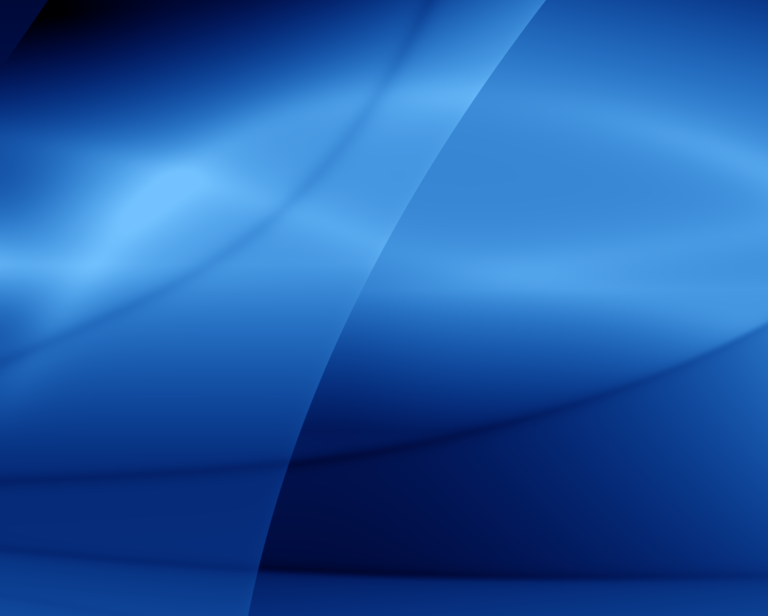
Reproduce this background procedurally as a Shadertoy shader.

```glsl
// Draws overlapping curved sheets of blue glass with soft light streaks and dark creases.

// Light level to blue: black, navy, azure, pale sky
vec3 bluePalette(float level) {
    level = clamp(level, 0.0, 1.0);
    return vec3(0.45 * level * level, 0.76 * level, sqrt(level));
}

// Narrow peak around a curve, from signed height above it and its slope
float ridge(float height, float slope, float width) {
    float d = height * inversesqrt(1.0 + slope * slope) / width;
    return exp(1.0 - sqrt(1.0 + d * d));
}

float bump(vec2 p, vec2 center, vec2 size) {
    vec2 d = (p - center) / size;
    return exp(-dot(d, d));
}

// Brightness of the front sheet, left of the large arc
float leftSheet(vec2 p, float crease, float lowCrease) {
    float rise = pow(clamp((p.y - 0.22) / 0.35, 0.0, 1.0), 1.3);
    float shade = 0.78 + 0.2 * p.x + 0.3 * p.x * p.x;
    float level = (0.22 + 0.55 * rise) * smoothstep(shade + 0.18, shade - 0.18, p.y);
    level += 0.03 * smoothstep(0.08, 0.25, p.x) * smoothstep(0.8, 1.0, p.y);
    level -= 0.2 * bump(p, vec2(0.0, 0.68), vec2(0.11, 0.09));
    level -= 0.12 * bump(p, vec2(0.0, 0.47), vec2(0.07, 0.06));

    // Streaks that cross near the left side
    float streak = p.y - (0.78 - 0.2 * p.x - 0.32 * p.x * p.x);
    level += 0.1 * ridge(streak, 0.4, 0.025) * smoothstep(0.9, 0.7, p.y);
    level += 0.17 * ridge(p.y - 0.573 + 0.1 * p.x, 0.1, 0.025) * exp(-p.x / 0.13);
    level += 0.12 * bump(p, vec2(0.18, 0.66), vec2(0.12, 0.08));

    // Lower folds
    float fold = 0.22 + 0.1 * (crease - p.y);
    level = mix(fold, level, smoothstep(-0.01, 0.01, p.y - crease));
    float bottom = 0.26 + 1.1 * (lowCrease - p.y);
    return mix(bottom, level, smoothstep(-0.008, 0.008, p.y - lowCrease));
}

// Brightness of the rear sheet, right of the large arc
float rightSheet(vec2 p, float crease, float lowCrease) {
    float rise = pow(clamp((p.y - 0.3) / 0.23, 0.0, 1.0), 1.1);
    float shade = 1.2 - 0.23 * p.x;
    float level = (0.16 + 0.53 * rise) * smoothstep(shade + 0.25, shade - 0.25, p.y);
    level -= 0.08 * bump(p, vec2(0.42, 0.42), vec2(0.13, 0.14));
    level += 0.18 * bump(p, vec2(1.05, 0.43), vec2(0.2, 0.1));

    // Two streaks that fan out to the right
    float along = p.x - 0.651;
    level += 0.08 * ridge(p.y - 0.557 + 0.25 * along, 0.25, 0.03);
    level += 0.09 * ridge(p.y - 0.557 - 0.195 * along, 0.2, 0.03) * smoothstep(-0.2, 0.1, along);

    // Lower folds
    float reach = max(p.x - 0.38, 0.0);
    float fold = (0.1 + 0.9 * reach * reach) * (0.45 + 1.85 * p.y);
    level = mix(fold, level, smoothstep(-0.008, 0.008, p.y - crease));
    float bottom = 0.1 + 0.16 * p.x + 1.1 * (lowCrease - p.y);
    return mix(bottom, level, smoothstep(-0.008, 0.008, p.y - lowCrease));
}

void mainImage(out vec4 fragColor, in vec2 fragCoord) {
    vec2 p = fragCoord / iResolution.xy;
    float x = p.x, y = p.y, soft = 1.0 / iResolution.x;

    // Curves shared by both sheets
    float arc = x - (0.323 + 0.158 * y + 0.23 * y * y);
    float midCrease = 0.218 + 0.055 * x + 0.203 * x * x * x;
    float lowCrease = 0.107 - 0.128 * x + 0.086 * x * x;
    float side = smoothstep(-soft, soft, arc);

    float level = mix(leftSheet(p, midCrease, lowCrease),
                      rightSheet(p, midCrease, lowCrease), side);

    // Long arched streak
    float d = x - 0.55;
    float arch = 0.845 - d * d * (d > 0.0 ? 0.6 : 0.72 - 1.85 * d);
    float archSlope = d > 0.0 ? 1.2 * d : d * (1.44 - 5.55 * d);
    float archGlow = mix(0.14, 0.12 * smoothstep(0.55, 1.0, x) + 0.03, side);
    level += archGlow * ridge(y - arch, archSlope, 0.028) * smoothstep(0.25, 0.5, y);

    // Dark creases
    float upperCrease = y - (0.41 + 0.53 * x + 2.98 * x * x * x * x);
    float upperSlope = 0.53 + 11.92 * x * x * x;
    level -= 0.08 * ridge(upperCrease, upperSlope, 0.008) * (1.0 - side);
    level -= 0.05 * ridge(y - midCrease, 0.2, 0.007);
    level -= 0.04 * ridge(y - lowCrease, 0.1, 0.007);
    level -= 0.02 * ridge(y - 0.034 + 0.21 * x, 0.2, 0.005) * (1.0 - side);

    // Lit rim of the arc
    level += 0.03 * exp(-abs(arc) / 0.008) * (1.0 - side);

    // Sheet that peeks in at the top left corner
    float corner = x - 0.0625 + 0.55 * (1.0 - y);
    level = mix(0.05 + 0.2 * (1.0 - y), level, smoothstep(-soft, soft, corner));

    fragColor = vec4(bluePalette(level), 1.0);
}
```
